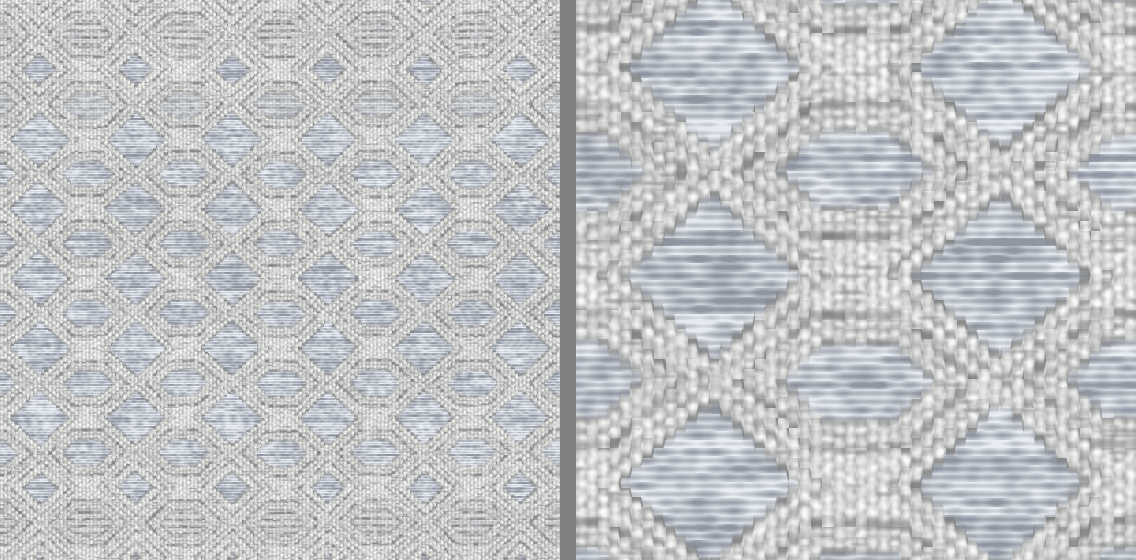
Left: the whole. Right: its middle third, enlarged.
Give the GLSL for this texture, as a WebGL 1 fragment shader.

```glsl
precision highp float;
uniform vec2 u_resolution;

const float TAU = 6.2831853;
const vec2 REPEATS = vec2(5.82, 8.04);
const float CELL_HEIGHT = 0.7235;   // row height in units of the column width
const float RIBS = 150.0;           // raised yarn columns across the canvas
const float BEADS = 112.0;          // stitches down each yarn column
const float THREADS = 200.0;        // flat threads down the canvas
const float STRAND = 0.09;

const vec3 CREAM = vec3(0.945, 0.945, 0.94);
const vec3 CREAM_SHADE = vec3(0.66, 0.66, 0.655);
const vec3 BLUE_PALE = vec3(0.86, 0.88, 0.905);
const vec3 BLUE_DARK = vec3(0.56, 0.585, 0.63);
const vec3 GAP_GREY = vec3(0.46, 0.46, 0.46);

float hash(vec2 p) {
  return fract(sin(dot(p, vec2(127.1, 311.7))) * 43758.54);
}

vec2 gradient(vec2 cell) {
  float angle = TAU * hash(cell);
  return vec2(cos(angle), sin(angle));
}

float gradientNoise(vec2 p) {
  vec2 i = floor(p), f = fract(p);
  vec2 u = f * f * f * (f * (f * 6.0 - 15.0) + 10.0);
  vec2 e = vec2(1.0, 0.0);
  float low = mix(dot(gradient(i), f), dot(gradient(i + e), f - e), u.x);
  float high = mix(dot(gradient(i + e.yx), f - e.yx), dot(gradient(i + e.xx), f - e.xx), u.x);
  return mix(low, high, u.y);
}

float seam(float dist, float halfWidth, float soft) {
  return 1.0 - smoothstep(halfWidth - soft, halfWidth + soft, abs(dist));
}

// Holds each yarn column level, with a soft step to the next one
float stepped(float x, float count) {
  float t = x * count;
  return (floor(t) + 0.5 + smoothstep(0.7, 1.0, fract(t))) / count;
}

// Flat ground of streaky horizontal threads
vec3 flatWeave(vec2 p) {
  float thread = p.y * THREADS;
  float id = floor(thread);
  float ridge = cos(TAU * thread);
  float streak = gradientNoise(vec2(p.x * 18.0, id * 3.7))
               + 0.9 * gradientNoise(vec2(p.x * 90.0, id * 5.3));
  float tone = 0.62 + 0.27 * ridge + 0.75 * streak + 0.4 * (hash(vec2(id, 4.0)) - 0.5);
  return mix(BLUE_DARK, BLUE_PALE, clamp(tone, 0.0, 1.15));
}

// Raised pile: ribs split into staggered oval stitches
vec3 ribbedWeave(vec2 p) {
  float column = floor(p.x * RIBS);
  float rib = -cos(TAU * p.x * RIBS);
  float oval = -cos(TAU * (p.y * BEADS + 0.5 * mod(column, 2.0)));
  float fuzz = gradientNoise(p * vec2(210.0, 250.0)) + 0.5 * gradientNoise(p * vec2(60.0, 160.0));
  float tone = 0.66 + 0.2 * rib + 0.13 * oval + 0.5 * fuzz;
  return mix(CREAM_SHADE, CREAM, clamp(tone, 0.0, 1.1));
}

void main() {
  vec2 uv = gl_FragCoord.xy / u_resolution;
  vec2 p = vec2(uv.x, 1.0 - uv.y);
  float soft = max(0.014, 6.0 / u_resolution.x);

  // Hexagon-centred cell, folded into one quadrant
  vec2 stitch = vec2(stepped(p.x, RIBS), p.y);
  vec2 grid = stitch * REPEATS + 0.03 * gradientNoise(p * 7.0);
  vec2 local = abs(fract(grid - vec2(0.917, 0.5) + 0.5) - 0.5);
  local.y *= CELL_HEIGHT;

  // Extra strands fill the motifs near the top and bottom borders
  float diamondRow = floor(grid.y + 0.5);
  float hexagonRow = floor(grid.y) + 0.5;
  float extra = STRAND * max(0.0, abs(diamondRow - 4.0) - 2.0);
  float hexDense = smoothstep(2.2, 3.2, abs(hexagonRow - 4.3));

  // Distances from the diagonal, the hexagon edge and the diamond edge
  float diagonal = (0.94 * local.x + local.y - 0.47) / 1.37;
  float hexagon = max(diagonal + 0.159, local.y - 0.138);
  float diamond = diagonal - 0.052;

  // Raised pile coverage
  float inHexagon = 1.0 - smoothstep(-soft, soft, hexagon);
  float inDiamond = smoothstep(extra - soft, extra + soft, diamond);
  float pile = (1.0 - inHexagon * (1.0 - 0.7 * hexDense)) * (1.0 - inDiamond);

  // Gaps between strands, broken into dots by the stitches
  float ring = 0.75 * seam(hexagon, 0.014, soft);
  float slit = seam(hexagon - 0.092, 0.017, soft);
  float fine = max(0.6 * seam(hexagon - 0.046, 0.009, soft),
                   0.8 * seam(diagonal + 0.005, 0.01, soft));
  float turn = mod(diamond + 0.5 * STRAND, STRAND) - 0.5 * STRAND;
  float nested = 0.95 * seam(turn, 0.015, soft) * smoothstep(-0.03, 0.0, diamond)
               * (1.0 - smoothstep(extra, extra + 0.03, diamond));
  float bars = hexDense * inHexagon * seam(fract(local.y * 14.0) - 0.5, 0.2, 0.14);
  float lines = max(max(ring, slit), max(max(fine, nested), bars));
  float dots = 0.12 + 0.88 * hash(floor(p * vec2(RIBS, 170.0)));

  // Short dark ground threads glimpsed between the stitches
  float thread = p.y * THREADS;
  float dash = gradientNoise(vec2(p.x * 45.0, floor(thread) * 7.3));
  float glimpse = 0.5 * smoothstep(0.12, 0.4, dash) * (0.5 - 0.5 * cos(TAU * thread));
  float gaps = max(lines * dots, glimpse * pile);

  // Compose, with faint uneven fading over the cloth
  vec3 color = mix(flatWeave(p), ribbedWeave(p), pile);
  color = mix(color, GAP_GREY, 0.85 * clamp(gaps, 0.0, 1.0));
  color *= 1.0 + 0.025 * gradientNoise(p * 4.0);
  gl_FragColor = vec4(clamp(color, 0.0, 1.0), 1.0);
}
```
